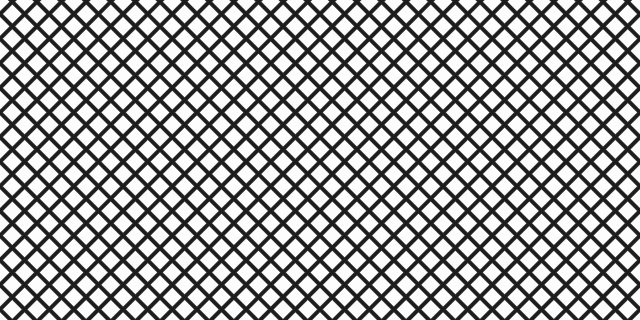
Reproduce this pattern procedurally as a Shadertoy shader.

```glsl
// Diagonal lattice: dark strands cross at right angles over a pale ground,
// leaving rows of diamonds. Two rotated coordinates give the distance to
// the nearest strand of each direction; edges are smoothed over one pixel.

const float ROWS = 13.0;                    // diamonds down the canvas
const vec2  CROSSING = vec2(0.5, -0.07);    // position of one crossing, in cells
const float HALF_WIDTH = 0.1175;            // half strand width / strand spacing
const vec3  GROUND = vec3(0.992);
const vec3  STRAND_CORE = vec3(0.110, 0.110, 0.114);
const vec3  STRAND_RIM = vec3(0.160, 0.160, 0.164);

// Distance from each coordinate to its nearest integer line
vec2 lineDistance(vec2 p) {
    return 0.5 - abs(fract(p) - 0.5);
}

void mainImage(out vec4 fragColor, in vec2 fragCoord) {
    vec2 cell = fragCoord / iResolution.y * ROWS - CROSSING;

    // One unit of each diagonal coordinate is one strand spacing
    vec2 diagonal = vec2(cell.x + cell.y, cell.x - cell.y);
    vec2 dist = lineDistance(diagonal);
    float pixel = sqrt(2.0) * ROWS / iResolution.y;

    // Coverage of each direction, combined as the open area between strands
    vec2 cover = clamp((HALF_WIDTH - dist) / pixel + 0.5, 0.0, 1.0);
    float open = (1.0 - cover.x) * (1.0 - cover.y);

    // Strands lighten slightly from core to rim
    float nearest = min(dist.x, dist.y);
    float rim = smoothstep(0.25, 0.8, nearest / HALF_WIDTH);
    vec3 strand = mix(STRAND_CORE, STRAND_RIM, rim);

    fragColor = vec4(mix(strand, GROUND, open), 1.0);
}
```
